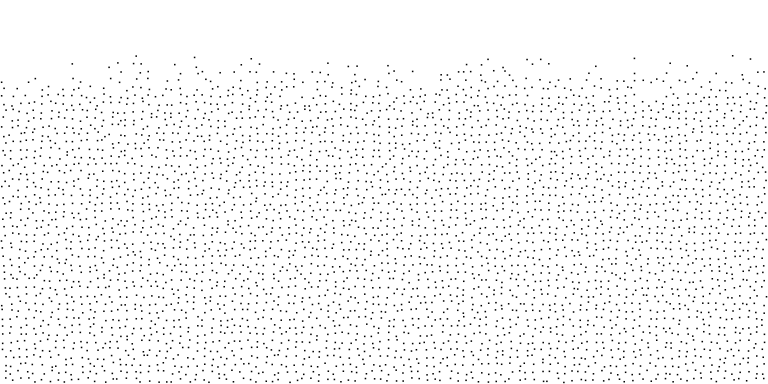
Reproduce this background procedurally as a WebGL 2 fragment shader.

```glsl
#version 300 es
precision highp float;

#define ROWS 50.0
#define JITTER 0.62
#define DOT_SIZE 0.004
#define FADE_START 0.73
#define FADE_END 0.86
#define CLUMP_SCALE 8.0
#define CLUMP_AMOUNT 0.03
#define PAPER vec3(1.0)
#define INK vec3(0.0)

uniform vec2 u_resolution;
out vec4 fragColor;

// Sine-free hash: two values in 0..1
vec2 hash22(vec2 p) {
    vec3 q = fract(vec3(p.xyx) * vec3(0.1031, 0.1030, 0.0973));
    q += dot(q, q.yzx + 33.33);
    return fract((q.xx + q.yz) * q.zy);
}

// Smooth value noise
float valueNoise(vec2 p) {
    vec2 cell = floor(p);
    vec2 f = fract(p);
    f = f * f * (3.0 - 2.0 * f);
    float bottom = mix(hash22(cell).x, hash22(cell + vec2(1.0, 0.0)).x, f.x);
    float top = mix(hash22(cell + vec2(0.0, 1.0)).x, hash22(cell + 1.0).x, f.x);
    return mix(bottom, top, f.y);
}

// Dots thin out toward the top along an uneven border
float dotPresence(vec2 cell) {
    vec2 home = (cell + 0.5) / ROWS;
    float clump = valueNoise(home * CLUMP_SCALE + 17.0) - 0.5;
    float height = home.y + clump * CLUMP_AMOUNT;
    float density = clamp((FADE_END - height) / (FADE_END - FADE_START), 0.0, 1.0);
    return hash22(cell + 71.0).y < density ? 1.0 : 0.0;
}

// Share of a pixel covered by a square dot, exact on each axis
float squareCoverage(vec2 d, float pixel) {
    vec2 overlap = 0.5 * (DOT_SIZE + pixel) - abs(d);
    overlap = clamp(overlap, 0.0, min(DOT_SIZE, pixel)) / pixel;
    return overlap.x * overlap.y;
}

// Coverage of the jittered dots around a point
float dotField(vec2 p, float pixel) {
    vec2 base = floor(p * ROWS);
    float coverage = 0.0;
    for (int j = -1; j <= 1; j++) {
        for (int i = -1; i <= 1; i++) {
            vec2 cell = base + vec2(i, j);
            vec2 offset = (hash22(cell + 200.0) - 0.5) * JITTER;
            vec2 center = (cell + 0.5 + offset) / ROWS;
            coverage += squareCoverage(p - center, pixel) * dotPresence(cell);
        }
    }
    return min(coverage, 1.0);
}

void main() {
    vec2 p = gl_FragCoord.xy / u_resolution.y;
    float ink = dotField(p, 1.0 / u_resolution.y);
    fragColor = vec4(mix(PAPER, INK, ink), 1.0);
}
```
